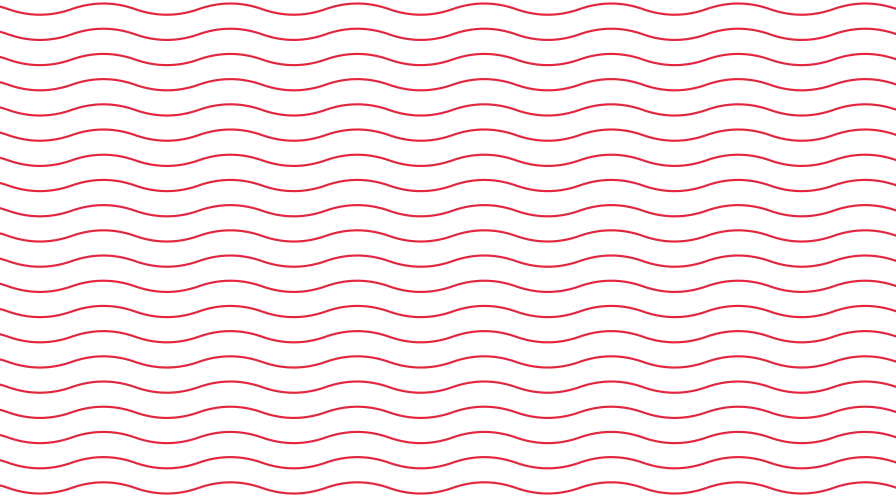
Reproduce this pattern procedurally as a Shadertoy shader.

```glsl
// Thin red wavy lines stacked evenly on white.
// Each wave is a chain of alternating parabolic arcs, repeated down the canvas
// with fract; line coverage comes from the slope-corrected distance.

// Lengths are in canvas heights.
const float ROWS         = 20.0;    // lines down the canvas
const float WAVELENGTH   = 0.2519;  // crest to crest
const float CREST_X      = 0.2051;  // first crest from the left edge
const float TOP_OFFSET   = 0.0181;  // midline of the top wave below the top edge
const float AMPLITUDE    = 0.0111;
const float LINE_WIDTH   = 0.0043;
const vec3  PAPER_COLOR  = vec3(1.0);
const vec3  LINE_COLOR   = vec3(0.89, 0.145, 0.24);

// Height (x) and slope (y) of a wave made of parabolic half-waves.
vec2 arcWave(float x) {
    float halfWave = 2.0 * (x - CREST_X) / WAVELENGTH + 0.5;
    float side = mod(floor(halfWave), 2.0) < 0.5 ? 1.0 : -1.0;
    float t = 2.0 * fract(halfWave) - 1.0;
    return side * AMPLITUDE * vec2(1.0 - t * t, -8.0 * t / WAVELENGTH);
}

// Share of a pixel-wide interval, centred at distance d, inside the line.
float lineCoverage(float d, float pixel) {
    float r = 0.5 * LINE_WIDTH;
    float lo = max(d - 0.5 * pixel, -r);
    float hi = min(d + 0.5 * pixel, r);
    return clamp((hi - lo) / pixel, 0.0, 1.0);
}

void mainImage(out vec4 fragColor, in vec2 fragCoord) {
    float pixel = 1.0 / iResolution.y;
    vec2 p = fragCoord * pixel;

    // Vertical offset to the nearest line
    vec2 wave = arcWave(p.x);
    float row = (1.0 - TOP_OFFSET - p.y + wave.x) * ROWS;
    float offset = (fract(row + 0.5) - 0.5) / ROWS;

    // Distance across the line, corrected for slope
    float d = offset * inversesqrt(1.0 + wave.y * wave.y);
    fragColor = vec4(mix(PAPER_COLOR, LINE_COLOR, lineCoverage(d, pixel)), 1.0);
}
```
